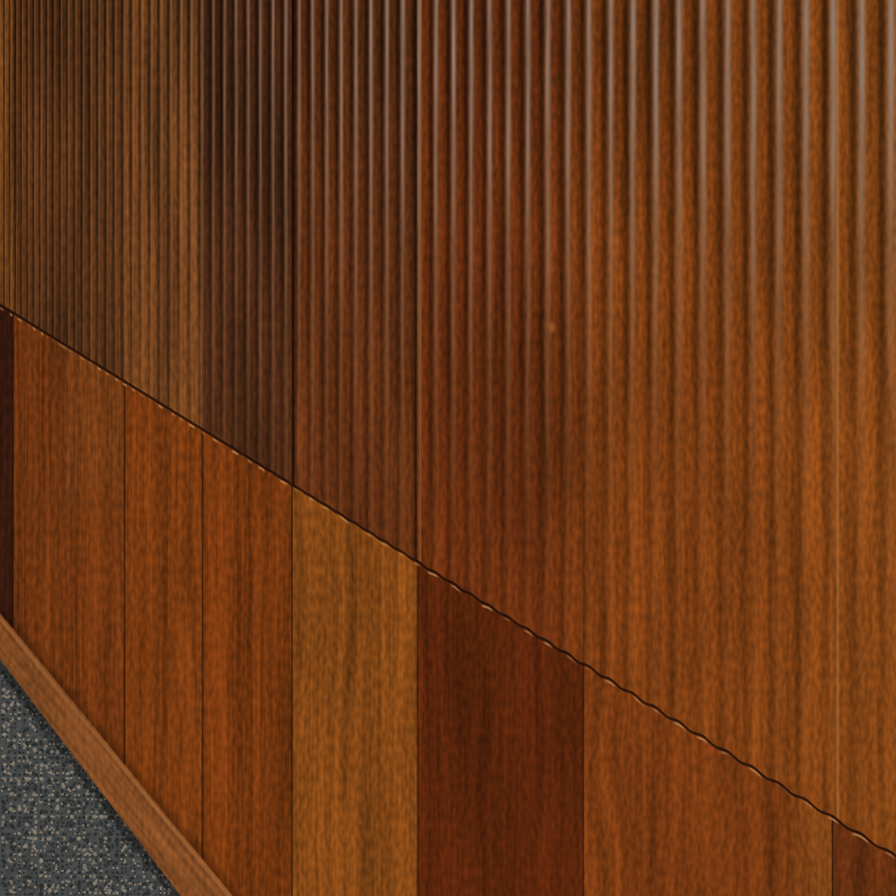
Write a WebGL 2 fragment shader that draws this texture.

```glsl
#version 300 es
precision highp float;
// Fluted wooden wall receding to the left, above flat panels, a skirting board and speckled floor.
uniform vec2 u_resolution;
out vec4 fragColor;

const float panelEdges[7] = float[7](0.015, 0.139, 0.226, 0.326, 0.466, 0.651, 0.929);
const vec3 flutedTones[8] = vec3[8](
    vec3(0.46, 0.27, 0.11), vec3(0.36, 0.205, 0.10), vec3(0.47, 0.27, 0.12), vec3(0.31, 0.165, 0.085),
    vec3(0.38, 0.185, 0.075), vec3(0.43, 0.19, 0.065), vec3(0.50, 0.245, 0.075), vec3(0.54, 0.285, 0.09));
const vec3 flatTones[8] = vec3[8](
    vec3(0.21, 0.095, 0.05), vec3(0.42, 0.20, 0.065), vec3(0.46, 0.22, 0.065), vec3(0.45, 0.21, 0.06),
    vec3(0.50, 0.27, 0.085), vec3(0.34, 0.14, 0.045), vec3(0.46, 0.22, 0.07), vec3(0.40, 0.19, 0.07));

vec2 hash2(vec2 p) {
    vec3 a = fract(p.xyx * vec3(0.1031, 0.1030, 0.0973));
    a += dot(a, a.yzx + 33.33);
    return fract((a.xx + a.yz) * a.zy);
}

float corner(vec2 cell, vec2 offset) {
    float angle = 6.2832 * hash2(cell).x;
    return dot(vec2(cos(angle), sin(angle)), offset);
}

float gradientNoise(vec2 p) {
    vec2 i = floor(p), f = fract(p), u = f * f * f * (f * (f * 6.0 - 15.0) + 10.0);
    vec2 e = vec2(1.0, 0.0);
    return 1.4 * mix(mix(corner(i, f), corner(i + e, f - e), u.x),
                     mix(corner(i + e.yx, f - e.yx), corner(i + 1.0, f - 1.0), u.x), u.y);
}

float line(float d, float width, float aa) {
    return 1.0 - smoothstep(width - aa, width + aa, abs(d));
}

// Scattered round chips, one per cell, in muted stone colours
vec3 speckledFloor(vec2 p) {
    vec3 color = vec3(0.27, 0.28, 0.275) + 0.05 * gradientNoise(p * 170.0);
    for (int k = 0; k < 3; k++) {
        vec2 g = p * (120.0 + 45.0 * float(k)) + 19.0 * float(k);
        vec2 rnd = hash2(floor(g));
        float chip = 1.0 - smoothstep(0.12, 0.42, length(fract(g) - 0.3 - 0.4 * rnd));
        vec3 stone = mix(vec3(0.14, 0.15, 0.15), vec3(0.60, 0.53, 0.45), step(0.6, rnd.y));
        color = mix(color, stone, chip * step(0.4, rnd.x) * 0.7);
    }
    return color;
}

void main() {
    vec2 p = gl_FragCoord.xy / u_resolution;
    float aa = 0.8 / u_resolution.y;

    // Flute count along the wall, compressed by perspective
    float flute = 37.04 * log(1.0 + 4.508 * p.x) - 0.02;
    float flutesPerPixel = 167.0 / (1.0 + 4.508 * p.x) / u_resolution.x;
    float ridge = fract(flute + 0.5) - 0.5;
    float hollow = fract(flute + 0.80) - 0.5;

    // Panel lookup and distance to the nearest joint
    int panel = 0;
    float joint = 1.0;
    for (int i = 0; i < 7; i++) {
        panel += int(step(panelEdges[i], p.x));
        joint = min(joint, abs(p.x - panelEdges[i]));
    }
    float id = float(panel);

    // Wood grain: broad figure, long streaks and short pores
    float figure = gradientNoise(vec2(flute * 0.35 + id * 7.3, p.y * 4.0 + id * 3.1));
    float bend = 0.5 * gradientNoise(vec2(flute * 0.3, p.y * 5.0 + id));
    float streak = gradientNoise(vec2(flute * 1.7 + bend * 2.0 + id * 5.0, p.y * 1.6));
    float fibre = gradientNoise(vec2(flute * 5.0 + bend, p.y * 9.0));
    float pores = gradientNoise(vec2(p.x * 230.0, p.y * 95.0));
    float grain = 1.0 + 0.11 * streak + 0.12 * fibre + 0.18 * pores;

    // Fluted upper wall, with a cool sheen that fades downwards
    float height = smoothstep(0.30, 1.0, p.y);
    vec3 fluted = flutedTones[panel];
    float warmRight = smoothstep(0.58, 0.70, p.x);
    fluted = mix(fluted, mix(flutedTones[5], flutedTones[6], warmRight), step(5.0, id));
    fluted = mix(fluted, vec3(0.56, 0.30, 0.095), 0.6 * smoothstep(0.75, 1.0, p.x));
    float redPatch = length((p - vec2(0.56, 0.55)) * vec2(1.0, 0.7));
    fluted *= 1.0 - 0.14 * (1.0 - smoothstep(0.02, 0.16, redPatch));
    fluted *= grain * (1.0 + figure * mix(0.32, 0.10, smoothstep(0.15, 0.5, p.x)));
    fluted *= 1.0 - 0.18 * smoothstep(0.6, 1.0, p.y) * (1.0 - 0.6 * p.x);
    float contrast = 1.0 - smoothstep(0.4, 0.8, flutesPerPixel);
    fluted *= 1.0 - contrast * mix(0.18, 0.46, height) * exp(-36.0 * hollow * hollow);
    vec3 sheen = mix(vec3(0.52, 0.32, 0.17), vec3(0.57, 0.49, 0.44), height * smoothstep(0.0, 0.5, p.x));
    float gleam = exp(-50.0 * ridge * ridge) * mix(0.16, 0.88, height) * mix(0.55, 1.0, smoothstep(0.0, 0.5, p.x));
    fluted = mix(fluted, sheen, clamp(contrast * gleam * (0.95 + 0.3 * fibre), 0.0, 1.0));
    fluted *= 1.0 - 0.6 * line(p.x - 0.327, 0.0014, aa) - 0.4 * line(p.x - 0.464, 0.0012, aa);
    fluted = mix(fluted, vec3(0.58, 0.38, 0.20), 0.45 * line(p.x - 0.469, 0.0010, aa));
    fluted = mix(fluted, vec3(0.68, 0.46, 0.25), 0.45 * line(p.x - 0.935, 0.0016, aa));
    float knot = length((p - vec2(0.616, 0.635)) * vec2(1.0, 0.6));
    fluted = mix(fluted, vec3(0.62, 0.37, 0.16), 0.7 * (1.0 - smoothstep(0.001, 0.006, knot)));

    // Flat lower panels with fine dark joints
    vec3 flatWood = flatTones[panel] * (grain + 0.13 * figure + 0.08 * streak);
    float pale = smoothstep(0.070, 0.074, p.x) * (1.0 - smoothstep(0.135, 0.139, p.x)) * smoothstep(0.40, 0.50, p.y);
    flatWood = mix(flatWood, vec3(0.48, 0.27, 0.11) * grain, 0.45 * pale);
    flatWood = mix(flatWood, vec3(0.54, 0.31, 0.11) * grain, 0.6 * smoothstep(0.86, 0.92, p.x) * step(p.x, 0.929));
    flatWood *= 1.0 - 0.42 * line(joint, 0.0010, aa);

    // Sloping seam, scalloped by the flute ends
    float scallop = 0.0016 * smoothstep(0.1, 0.9, p.x) * cos(6.2832 * flute);
    float seam = p.y - (0.660 - 0.616 * p.x + scallop);
    vec3 color = mix(flatWood, fluted, smoothstep(-aa, aa, seam));
    float glint = smoothstep(-0.1, 0.5, gradientNoise(vec2(flute * 1.3, 4.0)) + 0.2 * cos(6.2832 * flute));
    color = mix(color, vec3(0.72, 0.52, 0.32), 0.75 * glint * line(seam + 0.0036, 0.0014, aa));
    color = mix(color, vec3(0.11, 0.055, 0.035), 0.8 * line(seam, 0.0016, aa));

    // Skirting board, its shadow gap and the floor
    float boardTop = p.y - (0.316 - 1.215 * p.x);
    float boardFoot = p.y - (0.264 - 1.31 * p.x);
    float boardGrain = gradientNoise(vec2(boardTop * 130.0, p.x * 14.0));
    vec3 board = vec3(0.50, 0.29, 0.14) * (1.0 + 0.18 * boardGrain + 0.14 * pores);
    board = mix(board, vec3(0.64, 0.41, 0.23), 0.5 * line(boardTop + 0.006, 0.003, aa));
    color *= 1.0 - 0.25 * (1.0 - smoothstep(0.0, 0.02, boardTop));
    color = mix(color, board, 1.0 - smoothstep(-aa, aa, boardTop));
    color = mix(color, speckledFloor(p), 1.0 - smoothstep(-aa, aa, boardFoot));
    color *= 1.0 - 0.35 * line(boardFoot + 0.008, 0.008, 0.004);
    fragColor = vec4(clamp(color, 0.0, 1.0), 1.0);
}
```
